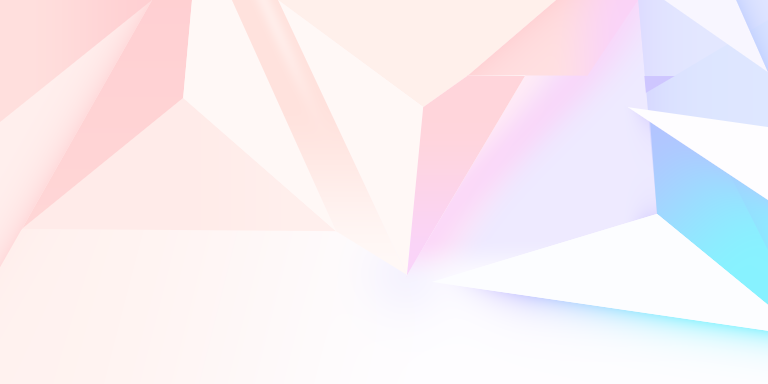
Reproduce this background procedurally as a Shadertoy shader.

```glsl
// Pastel low-poly backdrop: folded paper facets running from blush pink to lilac and cyan.

// Colours
const vec3 BLUSH     = vec3(1.00, 0.950, 0.940);
const vec3 WHITE     = vec3(0.995, 0.992, 1.00);
const vec3 CREAM     = vec3(1.00, 0.972, 0.965);
const vec3 SHELL     = vec3(1.00, 0.922, 0.912);
const vec3 PEACH     = vec3(1.00, 0.885, 0.865);
const vec3 ROSE      = vec3(1.00, 0.815, 0.825);
const vec3 ORCHID    = vec3(0.98, 0.830, 0.975);
const vec3 LAVENDER  = vec3(0.932, 0.918, 1.00);
const vec3 VIOLET    = vec3(0.80, 0.765, 1.00);
const vec3 SKY       = vec3(0.87, 0.905, 1.00);
const vec3 PERIWINKLE = vec3(0.70, 0.77, 1.00);
const vec3 CYAN      = vec3(0.53, 0.95, 1.00);

// Shared corners, in canvas heights from the top left
const vec2 LEFT_TOP   = vec2(0.396, 0.0);
const vec2 LEFT_PEAK  = vec2(0.477, 0.255);
const vec2 LEFT_FOOT  = vec2(0.057, 0.596);
const vec2 RIGHT_FOOT = vec2(0.875, 0.602);
const vec2 BAND_LEFT  = vec2(0.604, 0.0);
const vec2 BAND_RIGHT = vec2(0.724, 0.0);
const vec2 MID_PEAK   = vec2(1.102, 0.279);
const vec2 MID_FOOT   = vec2(1.060, 0.716);
const vec2 MID_NOTCH  = vec2(1.219, 0.196);
const vec2 FOLD_TOP   = vec2(1.367, 0.198);
const vec2 RIDGE_TOP  = vec2(1.662, 0.0);
const vec2 RIDGE_FOOT = vec2(1.711, 0.557);
const vec2 WING_TIP   = vec2(1.635, 0.279);
const vec2 WING_END   = vec2(2.100, 0.587);
const vec2 FLOOR_TIP  = vec2(1.125, 0.734);
const vec2 FLOOR_END  = vec2(2.100, 0.876);

// Distance to line ab, positive on the inner side of a clockwise outline
float edge(vec2 p, vec2 a, vec2 b) {
    vec2 d = normalize(b - a);
    return dot(p - a, vec2(-d.y, d.x));
}

float tri(vec2 p, vec2 a, vec2 b, vec2 c) {
    return min(edge(p, a, b), min(edge(p, b, c), edge(p, c, a)));
}

float quad(vec2 p, vec2 a, vec2 b, vec2 c, vec2 d) {
    return min(min(edge(p, a, b), edge(p, b, c)), min(edge(p, c, d), edge(p, d, a)));
}

// Antialiased coverage
float cover(float dist) {
    return clamp(0.5 + dist * iResolution.y, 0.0, 1.0);
}

// Soft falloff on the positive side of an edge
float shade(float dist, float width) {
    return cover(dist) * exp(-max(dist, 0.0) / width);
}

void mainImage(out vec4 fragColor, in vec2 fragCoord) {
    vec2 p = vec2(fragCoord.x, iResolution.y - fragCoord.y) / iResolution.y;

    // Ground, with the shadow cast below the long floor facet
    vec3 col = mix(BLUSH, WHITE, smoothstep(0.1, 1.25, p.x + 0.25 * (p.y - 0.7)));
    float below = edge(p, FLOOR_TIP, FLOOR_END);
    vec3 castColor = mix(VIOLET, CYAN, smoothstep(1.25, 1.85, p.x));
    col = mix(col, castColor, 0.85 * smoothstep(1.12, 1.4, p.x) * shade(below, 0.035));
    col = mix(col, LAVENDER, 0.5 * exp(-dot(p - MID_FOOT, p - MID_FOOT) / 0.012));

    // Left fan
    float slope = edge(p, LEFT_FOOT, LEFT_TOP);
    float upper = edge(p, LEFT_TOP, vec2(0.0, 0.318));
    col = mix(col, SHELL, 0.5 * shade(slope, 0.06));
    col = mix(col, mix(vec3(1.0, 0.94, 0.932), ROSE, 0.65 * exp(-abs(slope) / 0.04)), cover(-slope));
    col = mix(col, mix(vec3(1.0, 0.875, 0.867), ROSE, smoothstep(0.05, 0.4, p.x)), cover(upper) * cover(-slope));
    col = mix(col, mix(SHELL, BLUSH, 0.6 * smoothstep(0.45, 0.85, p.x)),
              cover(tri(p, LEFT_PEAK, RIGHT_FOOT, LEFT_FOOT)));
    col = mix(col, mix(ROSE, vec3(1.0, 0.84, 0.84), p.y / 0.6),
              cover(quad(p, LEFT_TOP, vec2(0.5, 0.0), LEFT_PEAK, LEFT_FOOT)));
    col = mix(col, CREAM, cover(quad(p, vec2(0.5, 0.0), BAND_LEFT, RIGHT_FOOT, LEFT_PEAK)));

    // Centre: top facet, pale blade and peach band
    col = mix(col, vec3(1.0, 0.94, 0.922), cover(quad(p, BAND_RIGHT, vec2(1.448, 0.0), MID_NOTCH, MID_PEAK)));
    col = mix(col, CREAM, cover(tri(p, BAND_RIGHT, MID_PEAK, MID_FOOT)));
    float band = quad(p, BAND_LEFT, BAND_RIGHT, MID_FOOT, RIGHT_FOOT);
    float bandLeft = edge(p, RIGHT_FOOT, BAND_LEFT);
    float streak = exp(-pow((bandLeft - 0.075) / 0.02, 2.0)) * (1.0 - smoothstep(0.05, 0.4, p.y));
    vec3 bandColor = mix(mix(PEACH, CREAM, 0.5 * streak), CREAM, smoothstep(0.25, 0.7, p.y));
    col = mix(col, bandColor, cover(band));

    // Lavender sheet with an orchid fold
    float fold = edge(p, MID_FOOT, FOLD_TOP);
    float sheet = min(fold, edge(p, RIDGE_FOOT, FLOOR_TIP));
    float foldCentre = 0.13 * (1.0 - smoothstep(0.1, 0.65, p.y));
    float orchid = exp(-pow((fold - foldCentre) / 0.075, 2.0));
    vec3 sheetColor = mix(LAVENDER, vec3(1.0, 0.93, 0.965), 1.0 - smoothstep(0.0, 0.14, fold));
    col = mix(col, mix(sheetColor, ORCHID, 0.8 * orchid), cover(sheet) * (1.0 - smoothstep(0.62, 0.74, p.y)));
    col = mix(col, mix(vec3(1.0, 0.835, 0.86), ORCHID, smoothstep(0.3, 0.7, p.y)),
              cover(quad(p, MID_NOTCH, FOLD_TOP, MID_FOOT, MID_PEAK)));
    float cap = quad(p, vec2(1.448, 0.0), RIDGE_TOP, vec2(1.53, 0.197), MID_NOTCH);
    float capShade = exp(-max(edge(p, MID_NOTCH, vec2(1.448, 0.0)), 0.0) / 0.05);
    vec3 capColor = mix(vec3(1.0, 0.88, 0.885), ORCHID, smoothstep(1.42, 1.62, p.x));
    col = mix(col, mix(capColor, ROSE, 0.8 * capShade), cover(cap));

    // Upper right facets
    float ridge = min(edge(p, RIDGE_FOOT, RIDGE_TOP), 0.557 - p.y);
    col = mix(col, mix(SKY, VIOLET, 0.5 * exp(-max(p.x - 1.67, 0.0) / 0.07)), cover(ridge));
    col = mix(col, LAVENDER, 0.35 * cover(ridge) * cover(edge(p, vec2(2.0, 0.052), vec2(1.682, 0.242))));
    col = mix(col, VIOLET, 0.9 * cover(tri(p, vec2(1.678, 0.198), vec2(1.757, 0.198), vec2(1.682, 0.242))));
    col = mix(col, vec3(0.972, 0.965, 1.0), cover(tri(p, vec2(1.73, 0.0), vec2(1.917, 0.0), vec2(2.0, 0.188))));
    col = mix(col, PERIWINKLE, 0.55 * shade(edge(p, vec2(2.0, 0.188), vec2(1.917, 0.0)), 0.04));

    // Blue facet, wing and its shadow
    float underWing = edge(p, WING_TIP, WING_END);
    vec3 blue = mix(PERIWINKLE, CYAN, smoothstep(1.98, 2.65, p.x + p.y));
    float crease = edge(p, vec2(2.0, 0.651), vec2(1.901, 0.456));
    blue = mix(blue, vec3(0.58, 0.85, 1.0), 0.45 * shade(crease, 0.04));
    col = mix(col, VIOLET, 0.4 * smoothstep(1.62, 1.69, p.x) * shade(min(underWing, sheet), 0.03));
    col = mix(col, mix(blue, PERIWINKLE, 0.5 * exp(-max(underWing, 0.0) / 0.04)),
              cover(quad(p, vec2(1.693, 0.318), WING_END, FLOOR_END, RIDGE_FOOT)));
    col = mix(col, WHITE, cover(tri(p, WING_TIP, vec2(2.1, 0.345), WING_END)));

    // Floor facet
    col = mix(col, vec3(0.988, 0.992, 1.0), cover(tri(p, RIDGE_FOOT, FLOOR_END, FLOOR_TIP)));

    fragColor = vec4(col, 1.0);
}
```
